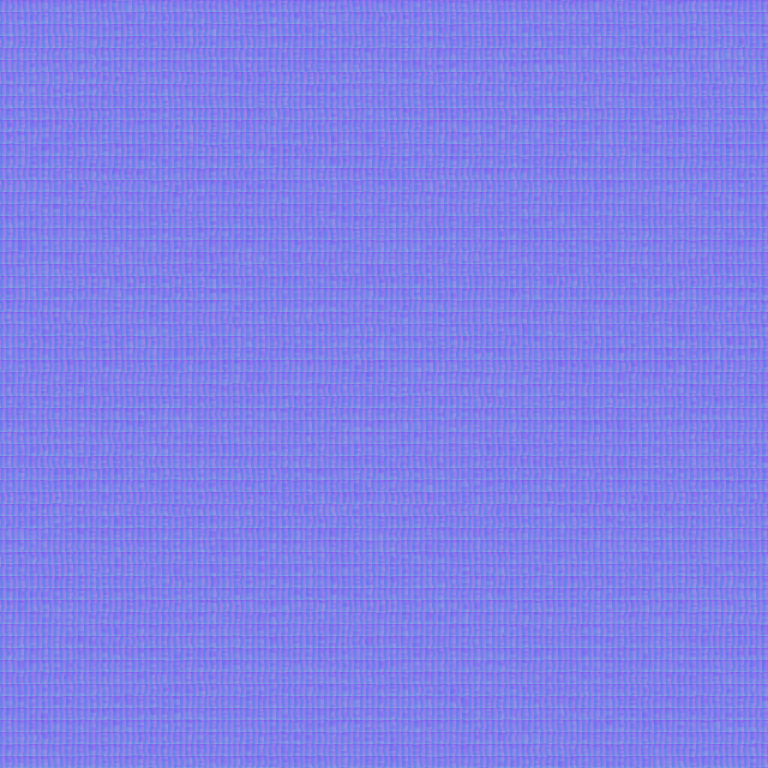
Write a WebGL 1 fragment shader that draws this texture map.

```glsl
precision highp float;
// Tangent-space normal map of a ribbed woven cloth: straight rows of tall
// narrow cells, alternating smooth ribs with ribs crossed by fine threads.
// Slopes come from cell profiles plus wrapped noise, averaged over subsamples.

uniform vec2 u_resolution;

const float ROWS = 64.0;        // cell rows down the canvas
const float PAIRS = 64.0;       // smooth + threaded rib pairs across
const float SMOOTH_PART = 0.47; // share of a pair taken by the smooth rib
const float THREADS = 6.0;      // thread lattice steps per row
const int SAMPLES = 4;          // subsamples per axis

float hash(vec2 p) {
  vec3 q = fract(vec3(p.xyx) * 0.1031);
  q += dot(q, q.yzx + 33.33);
  return fract((q.x + q.y) * q.z);
}

// Value noise in -0.5..0.5 that wraps after "period" lattice cells
float wrapNoise(vec2 uv, vec2 period) {
  vec2 p = uv * period;
  vec2 cell = floor(p);
  vec2 f = fract(p);
  f = f * f * (3.0 - 2.0 * f);
  vec2 a = mod(cell, period);
  vec2 b = mod(cell + 1.0, period);
  float low = mix(hash(a), hash(vec2(b.x, a.y)), f.x);
  float high = mix(hash(vec2(a.x, b.y)), hash(b), f.x);
  return mix(low, high, f.y) - 0.5;
}

// Rib flanks: nearly constant slope each side of a narrow crest
float flankSlope(float t) {
  return clamp(t * 3.0, -1.0, 1.0);
}

// Flat cell with slopes gathered at its two ends
float endSlope(float t) {
  return 0.1 * t + 0.9 * t * t * t * t * t;
}

vec2 weaveSlope(vec2 uv) {
  // Rows with slightly uneven edges
  float y = uv.y * ROWS + 0.08 * wrapNoise(uv, vec2(PAIRS * 2.0, ROWS));
  float row = mod(floor(y), ROWS);
  float across = fract(y) * 2.0 - 1.0;

  // Rib pairs, shifted per row and bent a little within each row
  float x = uv.x * PAIRS + 0.12 * (hash(vec2(row, 7.0)) - 0.5);
  x += 0.14 * wrapNoise(uv, vec2(PAIRS, ROWS * 2.0));
  float pairId = mod(floor(x), PAIRS);
  float variation = hash(vec2(pairId, row) + 19.0);
  float split = SMOOTH_PART + 0.08 * (variation - 0.5);
  float s = fract(x);
  float threaded = step(split, s);
  float along = mix(s / split, (s - split) / (1.0 - split), threaded) * 2.0 - 1.0;

  // Rounded cell body
  float height = mix(0.88, 1.12, variation);
  vec2 slope;
  slope.x = 0.175 * height * flankSlope(along);
  slope.y = -0.27 * endSlope(across);

  // Horizontal threads on one rib, faint lengthwise fibres on the other
  float thread = wrapNoise(uv, vec2(PAIRS, ROWS * THREADS));
  float fibre = wrapNoise(uv, vec2(PAIRS * 6.0, ROWS * 2.0));
  float inside = 1.0 - pow(abs(across), 6.0);
  slope += inside * mix(vec2(0.08 * fibre, 0.0),
                        vec2(0.05, 0.26) * thread, threaded);
  return slope;
}

vec3 normalColour(vec2 slope) {
  vec3 n = normalize(vec3(slope, 1.0));
  vec3 colour = n * 0.5 + 0.5;
  colour.b -= 0.072 + 0.011 * clamp(n.y * 20.0, -1.0, 1.0);
  return colour + vec3(0.005, 0.0, 0.0);
}

void main() {
  vec3 total = vec3(0.0);
  for (int j = 0; j < SAMPLES; j++) {
    for (int i = 0; i < SAMPLES; i++) {
      vec2 offset = (vec2(float(i), float(j)) + 0.5) / float(SAMPLES) - 0.5;
      total += normalColour(weaveSlope((gl_FragCoord.xy + offset) / u_resolution));
    }
  }
  gl_FragColor = vec4(total / float(SAMPLES * SAMPLES), 1.0);
}
```
